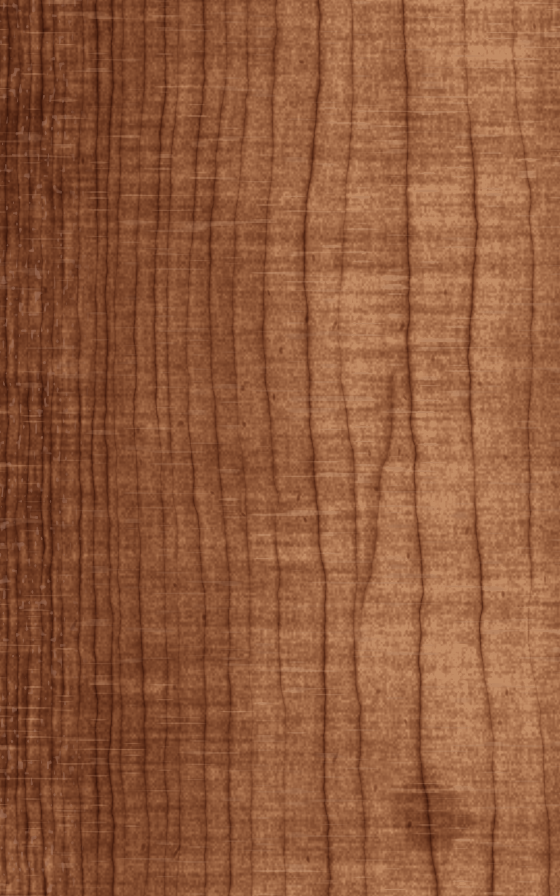
Reproduce this texture procedurally as a WebGL 2 fragment shader.

```glsl
#version 300 es
precision highp float;
// Rough-sawn brown board: dark growth lines run upright, crowded at the left
// and wide at the right. Warped ring cells give the lines, stretched noise
// gives fibres and level saw marks, and one tone value drives the colour.
uniform vec2 u_resolution;
out vec4 fragColor;

float hash(vec2 p) {
  vec3 q = fract(vec3(p.xyx) * 0.1031);
  q += dot(q, q.yzx + 33.33);
  return fract((q.x + q.y) * q.z);
}

float noise(vec2 p) {
  vec2 i = floor(p), f = fract(p);
  f = f * f * (3.0 - 2.0 * f);
  return mix(mix(hash(i), hash(i + vec2(1, 0)), f.x),
             mix(hash(i + vec2(0, 1)), hash(i + vec2(1, 1)), f.x), f.y);
}

float fbm(vec2 p) {
  float sum = 0.0, amp = 0.533;
  for (int i = 0; i < 4; i++) {
    sum += amp * noise(p);
    p = p * 2.03 + 17.7;
    amp *= 0.5;
  }
  return sum;
}

// Darkness of the growth lines: sharp on one flank, soft on the other.
float growthLines(vec2 p, float pixel) {
  float density = 52.0 * exp(-2.1 * p.x);
  float ring = 24.76 * (1.0 - exp(-2.1 * p.x));
  float dark = 0.0;
  for (int k = -1; k <= 1; k++) {
    float id = floor(ring) + float(k);
    float seed = hash(vec2(id + 9.0, 4.0));
    float wander = 0.3 * (noise(vec2(id * 7.3, p.y * 4.0)) - 0.5);
    float ragged = 0.009 * (fbm(vec2(id * 5.7, p.y * 24.0)) - 0.5);
    float d = (ring - id - 0.25 - 0.5 * seed - wander) / density - ragged;
    float presence = smoothstep(0.15, 0.7, fbm(vec2(id * 13.1 + 5.0, p.y * 4.0)));
    float strength = (0.5 + 0.5 * seed) * (0.3 + 0.7 * presence);
    float width = 0.0012 + 0.0022 * noise(vec2(id * 3.9, p.y * 13.0));
    float sharp = exp(-abs(d) / (width + 0.25 * pixel));
    float soft = d < 0.0 ? exp(d / 0.02) : exp(-d / 0.004);
    dark = max(dark, strength * (0.85 * sharp + 0.3 * soft));
  }
  return dark;
}

// Small upright pits, at most one in each cell.
float pits(vec2 p) {
  vec2 cell = floor(p * 17.0), f = fract(p * 17.0);
  float seed = hash(cell + 71.0);
  vec2 centre = 0.3 + 0.4 * vec2(hash(cell + 3.0), hash(cell + 29.0));
  float d = length((f - centre) * vec2(1.5, 0.9));
  return step(0.86, seed) * (1.0 - smoothstep(0.02, 0.13, d));
}

void main() {
  vec2 p = gl_FragCoord.xy / u_resolution.x;
  float pixel = 1.0 / u_resolution.x;

  // Sideways drift of the grain, with small ragged kinks.
  vec2 grain = p;
  grain.x += 0.09 * (noise(vec2(p.x * 2.2 + 3.0, p.y * 1.9)) - 0.5) * smoothstep(0.0, 0.4, p.x);
  grain.x += 0.012 * (fbm(vec2(p.x * 4.0, p.y * 9.0)) - 0.5);

  // Broad light: deep at the left, warm and pale towards the right.
  float tone = 0.26 + 0.56 * smoothstep(0.0, 0.75, p.x);
  tone -= 0.12 * (1.0 - smoothstep(0.0, 0.45, p.y));
  tone -= 0.25 * smoothstep(0.93, 1.02, p.x);
  tone += 0.38 * (fbm(p * vec2(3.0, 2.2) + 8.0) - 0.5);
  tone += 0.42 * (fbm(grain * vec2(16.0, 1.1) + 2.0) - 0.5);

  // Fibres and fine surface grit.
  float leftEdge = 1.0 - smoothstep(0.08, 0.2, p.x);
  tone += (0.2 + 0.5 * leftEdge) * (noise(grain * vec2(140.0, 16.0)) - 0.5);
  tone += 0.36 * (noise(p * vec2(270.0, 230.0)) - 0.5);
  tone += 0.24 * (noise(p * vec2(150.0, 130.0) + 40.0) - 0.5);

  // Level saw marks: soft bands, thin scratches and many short pale ones.
  float level = p.y + 0.006 * p.x;
  float patches = smoothstep(0.25, 0.75, noise(p * vec2(4.0, 6.0) + 50.0));
  tone += 0.24 * (noise(vec2(p.x * 2.5, level * 38.0)) - 0.5);
  tone += (0.16 + 0.24 * patches) * (noise(vec2(p.x * 8.0, level * 125.0)) - 0.5);
  tone += 0.2 * (noise(vec2(p.x * 18.0, level * 210.0)) - 0.5);
  float scratch = smoothstep(0.76, 0.95, noise(vec2(p.x * 17.0 + 20.0, level * 190.0)));
  tone += 0.26 * scratch * (0.3 + patches);

  // Growth lines, a slanting resin streak, a low stain and pits.
  tone -= 1.2 * growthLines(grain, pixel);
  float along = clamp((p.y - 0.35) / 0.62, 0.0, 1.0);
  float offset = p.x - mix(0.62, 0.715, along) - 0.03 * (fbm(p * vec2(4.0, 14.0)) - 0.5);
  float ends = smoothstep(0.33, 0.6, p.y) * (1.0 - smoothstep(0.88, 1.0, p.y));
  tone -= 0.7 * ends * exp(-abs(offset) / (offset < 0.0 ? 0.012 : 0.004));
  float stain = length((p - vec2(0.77, 0.15)) / vec2(0.09, 0.12)) + 1.1 * (fbm(p * 15.0) - 0.5);
  tone -= 0.4 * (1.0 - smoothstep(0.5, 0.95, stain));
  tone -= 0.5 * pits(p + 0.02 * noise(p * 30.0));

  // Brown ramp, greyed a little along scratches and by pale flecks at the left.
  tone = 0.11 + 0.95 * tone;
  vec3 wood = vec3(0.42, 0.22, 0.125) * pow(vec3(1.71, 2.27, 2.8), vec3(clamp(tone, -1.1, 1.12)));
  wood = mix(wood, vec3(0.6, 0.43, 0.34), 0.25 * scratch);
  float fleck = smoothstep(0.76, 0.95, noise(grain * vec2(170.0, 105.0) + 60.0));
  wood = mix(wood, vec3(0.64, 0.46, 0.38), 0.5 * fleck * leftEdge);
  fragColor = vec4(wood, 1.0);
}
```
